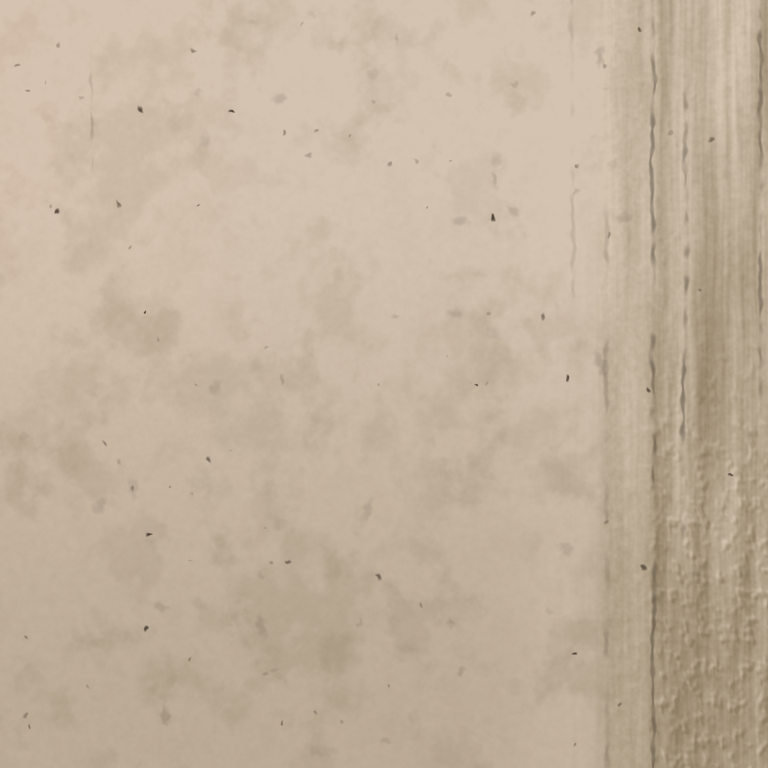
A three.js fragment shader for this texture:

```glsl
// Weathered beige concrete wall: stained smooth face, with a grooved, rough strip on the right.
#define LIGHT vec3(0.815, 0.748, 0.675)
#define SHADE vec3(0.615, 0.548, 0.455)
#define PIT vec3(0.27, 0.23, 0.19)
#define STRIP_X 0.785
#define ROUGH_X 0.850
#define STAIN 0.25
#define STREAK 0.80
#define RELIEF 0.34
#define GRAIN 0.10

varying vec2 vUv;

vec2 hash2(vec2 p) {
  vec2 q = vec2(dot(p, vec2(127.1, 311.7)), dot(p, vec2(269.5, 183.3)));
  return fract(sin(q) * 43758.545);
}

// Gradient noise, roughly -0.7 to 0.7
float corner(vec2 cell, vec2 offset) {
  return dot(normalize(hash2(cell) - 0.5 + 1e-4), offset);
}

float noise(vec2 p) {
  vec2 i = floor(p), f = fract(p), e = vec2(1.0, 0.0);
  vec2 u = f * f * f * (f * (f * 6.0 - 15.0) + 10.0);
  return mix(mix(corner(i, f), corner(i + e.xy, f - e.xy), u.x),
             mix(corner(i + e.yx, f - e.yx), corner(i + e.xx, f - e.xx), u.x), u.y);
}

float fbm(vec2 p) {
  float sum = 0.0, amp = 0.6;
  for (int i = 0; i < 5; i++) {
    sum += amp * noise(p);
    p = mat2(1.6, 1.2, -1.2, 1.6) * p + 7.3;
    amp *= 0.6;
  }
  return sum;
}

// Scattered elongated spots, at most one per grid cell
float marks(vec2 p, float grid, float chance, vec2 radius, float spin, float seed) {
  vec2 cell = floor(p * grid);
  vec2 place = hash2(cell + seed), kind = hash2(cell + seed + 31.7);
  vec2 d = (fract(p * grid) - mix(vec2(0.2), vec2(0.8), place)) / grid;
  float a = (kind.y - 0.5) * spin;
  d = mat2(cos(a), sin(a), -sin(a), cos(a)) * d;
  float size = mix(0.55, 1.25, fract(kind.y * 17.0));
  float spot = 1.0 - smoothstep(0.3, 1.4, length(d / (radius * size)));
  return spot * step(kind.x, chance) * mix(0.4, 1.0, place.x);
}

// Ragged, broken vertical crack between two heights
float groove(vec2 p, float x, float width, float low, float high) {
  float wobble = 0.005 * noise(vec2(x * 41.0, p.y * 6.0)) + 0.004 * noise(vec2(x * 83.0, p.y * 45.0));
  float w = width * (1.0 + 0.9 * noise(vec2(x * 23.0, p.y * 70.0)));
  float line = 1.0 - smoothstep(0.2 * w, 1.6 * w, abs(p.x - x - wobble));
  float gaps = noise(vec2(x * 57.0, p.y * 9.0)) + 0.8 * noise(vec2(x * 31.0, p.y * 38.0));
  float ends = smoothstep(low, low + 0.06, p.y) * (1.0 - smoothstep(high - 0.06, high, p.y));
  return line * smoothstep(-0.25, 0.4, gaps) * ends;
}

float bumps(vec2 p) {
  float lumps = noise(p * vec2(62.0, 42.0)) + 0.5 * noise(p * vec2(150.0, 110.0) + 5.0);
  return smoothstep(0.0, 0.6, lumps) + 0.35 * lumps;
}

void main() {
  vec2 p = vUv;
  float strip = smoothstep(STRIP_X - 0.022, STRIP_X + 0.018, p.x);
  float rough = smoothstep(ROUGH_X - 0.012, ROUGH_X + 0.012, p.x);

  // Broad light from above, with a paler band beside the strip
  float tone = 0.55 + 0.50 * smoothstep(0.0, 0.88, p.y);
  tone += 0.14 * exp(-pow((p.x - 0.73) / 0.06, 2.0)) * (1.0 - p.y);
  tone -= 0.18 * strip + 0.24 * rough;

  // Cloudy stains broken into mottled patches
  float cloud = fbm(p * vec2(4.6, 3.8) + 5.7);
  float mottle = fbm(p * 15.0 + 11.0);
  float stain = smoothstep(-0.05, 0.40, cloud + 0.65 * mottle);
  float patches = smoothstep(0.05, 0.32, fbm(p * vec2(9.0, 8.0) + 21.0) + 0.3 * mottle);
  tone -= (STAIN * stain + 0.13 * patches) * (1.0 - 0.6 * strip);
  tone += 0.13 * mottle + 0.12 * cloud + 0.06;

  // Vertical streaks, faint on the face and strong on the strip
  float drift = p.x + 0.002 * noise(p * vec2(20.0, 14.0));
  float wide = noise(vec2(drift * 31.0, p.y * 2.6 + 4.0));
  float thin = noise(vec2(drift * 105.0, p.y * 5.0));
  float hair = noise(vec2(drift * 210.0, p.y * 9.0));
  float streakArea = 0.10 * smoothstep(0.68, 0.76, p.x) + 0.25 * strip + 0.40 * rough;
  tone += STREAK * streakArea * (wide + 0.65 * thin + 0.35 * hair);

  // Side-lit lumps, strongest low on the rough strip
  float coarse = rough * (1.0 - smoothstep(0.28, 0.62, p.y)) + 0.22 * strip;
  tone += RELIEF * coarse * (bumps(p) - bumps(p + vec2(-0.004, 0.004)));
  float grain = noise(p * 80.0) + 0.7 * noise(p * 170.0) + 0.4 * noise(p * 250.0);
  tone += GRAIN * grain * (0.6 + 0.8 * strip);

  // Warm blush at upper left, olive cast in stains and strip
  vec3 color = mix(SHADE, LIGHT, clamp(tone, -0.25, 1.08));
  color += vec3(0.008, -0.004, -0.004) * (1.0 - smoothstep(0.0, 0.4, p.x)) * smoothstep(0.2, 0.8, p.y);
  color -= vec3(0.003, 0.0, 0.008) * max(stain * 0.5, strip);

  // Ragged smears, faint blots and small dark pits
  vec2 ragged = p + 0.006 * vec2(noise(p * 110.0), noise(p * 110.0 + 40.0));
  vec2 w = p + 0.003 * vec2(noise(p * 130.0), noise(p * 130.0 + 40.0));
  float dirt = 0.24 * marks(ragged, 7.0, 0.22, vec2(0.005, 0.014), 0.9, 3.0);
  dirt += 0.15 * marks(ragged, 13.0, 0.26, vec2(0.009, 0.006), 3.0, 9.0);
  dirt += 0.40 * marks(w, 21.0, 0.11, vec2(0.0022, 0.0034), 3.0, 17.0);
  dirt += 0.95 * marks(w, 9.0, 0.36, vec2(0.0024, 0.0042), 3.0, 27.0);

  // Cracks along the strip and a faint scratch at far left
  dirt += 0.16 * groove(p, 0.120, 0.0018, 0.74, 0.97);
  dirt += 0.12 * groove(p, 0.745, 0.0026, 0.55, 1.10);
  dirt += 0.20 * groove(p, STRIP_X + 0.006, 0.0032, -0.1, 0.75);
  dirt += 0.42 * groove(p, ROUGH_X, 0.0026, -0.1, 1.10);
  dirt += 0.45 * groove(p, 0.892, 0.0028, 0.26, 0.90);
  dirt += 0.40 * groove(p, 0.991, 0.0024, 0.45, 1.10);
  gl_FragColor = vec4(mix(color, PIT, clamp(dirt, 0.0, 0.9)), 1.0);
}
```
